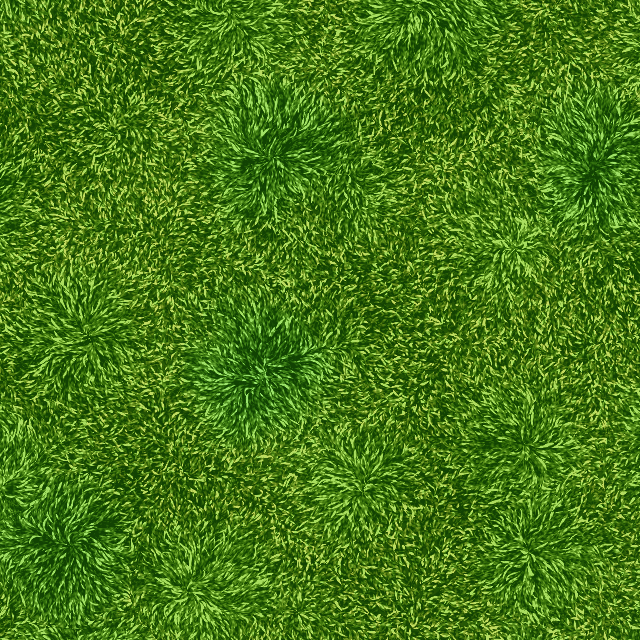
A WebGL 1 fragment shader for this texture:

```glsl
precision highp float;
// Dense meadow grass: fine layered blades fanning out from scattered tufts.
uniform vec2 u_resolution;

const float TUFTS = 4.4;          // tuft cells across the canvas
const float BLADE_CELLS = 62.0;   // blade cells across the canvas
const int LAYERS = 12;
const float HALF_WIDTH = 0.0016;  // blade half width, in canvas units
const float MIN_REACH = 0.36;     // blade half length, in blade cells
const float MAX_REACH = 0.95;
const float SHADOW = 0.28;
const float GLITTER = 0.13;       // light flecks along each blade
const float CONTRAST = 1.36;
const float MID_TONE = 0.43;
const float LIFT = 0.085;
const float PATCHES = 0.075;      // strength of broad light and dark areas

const vec3 DEEP = vec3(0.07, 0.26, 0.01);
const vec3 SHADE = vec3(0.15, 0.36, 0.02);
const vec3 LEAF = vec3(0.25, 0.47, 0.05);
const vec3 FRESH = vec3(0.37, 0.58, 0.12);
const vec3 BRIGHT = vec3(0.49, 0.71, 0.22);
const vec3 GLINT = vec3(0.66, 0.87, 0.37);
const vec3 COOL_TINT = vec3(-0.06, 0.02, 0.06);
const vec3 DRY_TINT = vec3(0.12, -0.01, 0.01);

vec3 hash3(vec2 p) {
  vec3 q = fract(p.xyx * vec3(0.1031, 0.1030, 0.0973));
  q += dot(q, q.yxz + 33.33);
  return fract((q.xxy + q.yzz) * q.zyx);
}

float layeredSines(vec2 p) {
  float sum = sin(p.x * 1.3 + 1.7 * sin(p.y * 0.9));
  sum += 0.6 * sin(p.y * 2.3 + 1.4 * sin(p.x * 1.7 + 2.0));
  sum += 0.4 * sin((p.x + p.y) * 3.1 + 1.2 * sin((p.x - p.y) * 2.6));
  return sum * 0.5;
}

// Growth direction (xy), closeness to a tuft (z) and its coolness (w).
vec4 tuftField(vec2 uv) {
  vec2 p = uv * TUFTS + 0.12 * vec2(layeredSines(uv * 17.0), layeredSines(uv * 19.0 + 5.0));
  vec2 cell = floor(p);
  vec2 flow = vec2(0.0);
  float closeness = 0.0;
  float cool = 0.0;
  for (int j = -1; j <= 1; j++) {
    for (int i = -1; i <= 1; i++) {
      vec2 id = cell + vec2(float(i), float(j));
      vec3 rnd = hash3(id + 41.0);
      vec2 away = p - id - 0.05 - 0.9 * rnd.xy;
      float d2 = dot(away, away);
      float weight = exp(-5.0 * d2) * mix(0.2, 1.0, rnd.z);
      flow += weight * away / sqrt(d2 + 0.004);
      closeness = max(closeness, weight);
      cool += weight * smoothstep(0.6, 1.0, rnd.z);
    }
  }
  float wobble = 0.45 * layeredSines(uv * 24.0);
  vec2 dir = flow / max(length(flow), 0.0001);
  dir = dir * cos(wobble) + vec2(-dir.y, dir.x) * sin(wobble);
  return vec4(dir, closeness, cool);
}

// Paints one layer of pointed, slightly bent blades over the tone so far.
float paintBlades(float tone, vec2 uv, vec4 tuft, float layer, float pixel) {
  vec2 p = uv * BLADE_CELLS + layer * vec2(7.31, 3.17);
  vec2 cell = floor(p);
  float spread = mix(2.0, 1.0, smoothstep(0.1, 0.6, tuft.z));
  float stretch = mix(0.62, 1.0, smoothstep(0.05, 0.5, tuft.z));
  float soft = pixel * 0.6;
  for (int j = -1; j <= 1; j++) {
    for (int i = -1; i <= 1; i++) {
      vec2 id = cell + vec2(float(i), float(j));
      vec3 rnd = hash3(id + layer * 67.0);
      vec3 form = fract(rnd * 57.3 + rnd.yzx * 31.7);
      vec2 offset = p - id - rnd.xy;
      float turn = (form.x - 0.5) * spread;
      vec2 dir = tuft.xy * cos(turn) + vec2(-tuft.y, tuft.x) * sin(turn);
      float reach = mix(MIN_REACH, MAX_REACH, form.y) * stretch;
      float along = dot(offset, dir) / reach;
      float across = dot(offset, vec2(-dir.y, dir.x));
      across = (across + (form.z - 0.5) * 0.2 * along * along) / BLADE_CELLS;
      float taper = max(1.0 - along * along, 0.0);
      float width = HALF_WIDTH * mix(0.7, 1.3, form.z) * taper;
      float inside = smoothstep(0.0, 0.15, taper);
      float body = inside * (1.0 - smoothstep(width - soft, width + soft, abs(across)));
      float shade = inside * (1.0 - smoothstep(width, width * 2.2 + soft, abs(across + 0.0008)));
      float lit = clamp(across / HALF_WIDTH, -1.0, 1.0);
      float fleck = sin(along * reach * 11.0 + form.x * 40.0);
      float bladeTone = mix(0.06, 1.02, rnd.z) + 0.1 * along + 0.1 * lit + GLITTER * fleck;
      tone = mix(tone * (1.0 - SHADOW * shade), bladeTone, body);
    }
  }
  return tone;
}

// Stops sit so that an even spread of tones gives each green its share.
vec3 grassColor(float t) {
  vec3 c = mix(DEEP, SHADE, clamp((t - 0.07) / 0.185, 0.0, 1.0));
  c = mix(c, LEAF, clamp((t - 0.255) / 0.225, 0.0, 1.0));
  c = mix(c, FRESH, clamp((t - 0.48) / 0.21, 0.0, 1.0));
  c = mix(c, BRIGHT, clamp((t - 0.69) / 0.17, 0.0, 1.0));
  return mix(c, GLINT, clamp((t - 0.86) / 0.1, 0.0, 1.0));
}

void main() {
  float side = min(u_resolution.x, u_resolution.y);
  vec2 uv = gl_FragCoord.xy / side;
  vec4 tuft = tuftField(uv);
  float tone = 0.2;
  for (int k = 0; k < LAYERS; k++) {
    tone = paintBlades(tone, uv, tuft, float(k), 1.0 / side);
  }
  // Dark tuft hearts and broad light patches.
  tone = (tone - MID_TONE) * CONTRAST + MID_TONE + LIFT;
  tone += PATCHES * layeredSines(uv * 9.0 + 3.0) - 0.2 * smoothstep(0.55, 1.0, tuft.z);
  vec3 color = grassColor(tone);
  float dry = (1.0 - smoothstep(0.1, 0.45, tuft.z)) * hash3(floor(uv * 170.0)).x;
  color += (COOL_TINT * min(tuft.w, 1.0) + DRY_TINT * dry) * clamp(tone, 0.0, 1.0);
  gl_FragColor = vec4(clamp(color, 0.0, 1.0), 1.0);
}
```
